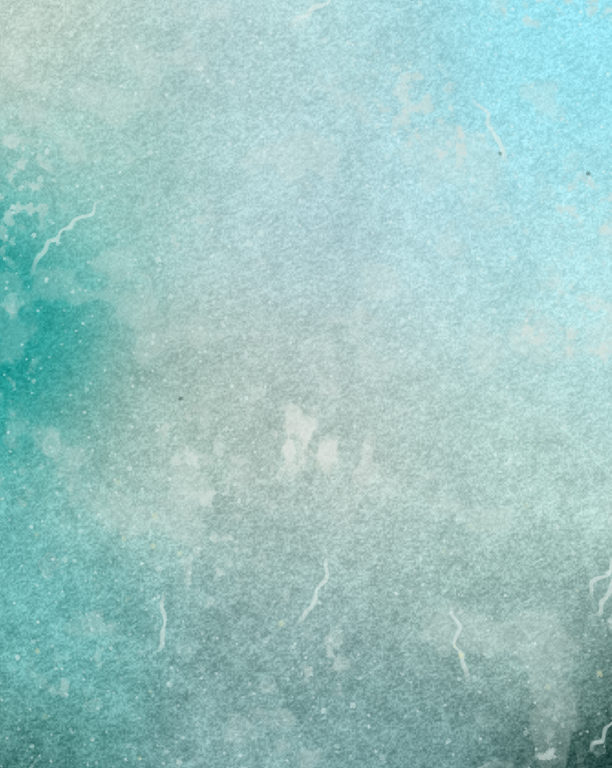
Give the GLSL for this texture, as a WebGL 2 fragment shader.

```glsl
#version 300 es
precision highp float;
// Weathered teal and grey plaster with fine grain, dust specks, pale stains and curled fibres.
uniform vec2 u_resolution;
out vec4 fragColor;

float hash(vec2 p) {
  vec3 q = fract(p.xyx * vec3(0.1031, 0.103, 0.0973));
  q += dot(q, q.yzx + 33.33);
  return fract((q.x + q.y) * q.z);
}

float noise(vec2 p) {
  vec2 i = floor(p), f = fract(p);
  f = f * f * (3.0 - 2.0 * f);
  return mix(mix(hash(i), hash(i + vec2(1, 0)), f.x),
             mix(hash(i + vec2(0, 1)), hash(i + vec2(1, 1)), f.x), f.y);
}

float fbm(vec2 p) {
  float sum = 0.0, amp = 0.5;
  for (int i = 0; i < 5; i++) {
    sum += amp * noise(p);
    p = mat2(1.6, 1.2, -1.2, 1.6) * p + 7.3;
    amp *= 0.5;
  }
  return sum;
}

// Adds one soft colour region to a weighted sum.
void wash(inout vec4 sum, vec2 p, vec2 centre, float size, vec3 colour) {
  vec2 d = (p - centre) / size;
  sum += vec4(colour, 1.0) * exp(-dot(d, d));
}

vec3 background(vec2 p) {
  vec4 s = vec4(0.0);
  wash(s, p, vec2(0.03, 0.98), 0.16, vec3(0.73, 0.81, 0.77));
  wash(s, p, vec2(0.35, 0.92), 0.20, vec3(0.70, 0.83, 0.83));
  wash(s, p, vec2(0.74, 0.92), 0.22, vec3(0.58, 0.88, 0.93));
  wash(s, p, vec2(0.76, 0.62), 0.18, vec3(0.71, 0.89, 0.90));
  wash(s, p, vec2(0.47, 0.70), 0.18, vec3(0.70, 0.83, 0.85));
  wash(s, p, vec2(0.14, 0.76), 0.13, vec3(0.60, 0.78, 0.75));
  wash(s, p, vec2(-0.03, 0.57), 0.15, vec3(0.10, 0.60, 0.58));
  wash(s, p, vec2(0.41, 0.43), 0.18, vec3(0.75, 0.81, 0.78));
  wash(s, p, vec2(0.22, 0.42), 0.13, vec3(0.62, 0.73, 0.69));
  wash(s, p, vec2(0.68, 0.40), 0.16, vec3(0.70, 0.82, 0.79));
  wash(s, p, vec2(0.06, 0.20), 0.16, vec3(0.42, 0.71, 0.70));
  wash(s, p, vec2(0.36, 0.20), 0.17, vec3(0.60, 0.73, 0.72));
  wash(s, p, vec2(0.42, 0.00), 0.17, vec3(0.46, 0.63, 0.63));
  wash(s, p, vec2(0.66, 0.20), 0.14, vec3(0.59, 0.72, 0.70));
  wash(s, p, vec2(0.82, 0.00), 0.15, vec3(0.16, 0.30, 0.28));
  wash(s, p, vec2(0.00, -0.02), 0.12, vec3(0.30, 0.51, 0.49));
  return s.rgb / s.a;
}

// Scattered round marks; rim = 1 leaves a ring around a faint middle.
float specks(vec2 p, float freq, float share, float radius, float rim) {
  float edge = 1.2 * freq / u_resolution.y, sum = 0.0;
  vec2 cell = floor(p * freq);
  for (int k = 0; k < 9; k++) {
    vec2 id = cell + vec2(k % 3 - 1, k / 3 - 1);
    float pick = hash(id + freq * 1.7);
    vec2 d = p * freq - id - vec2(hash(id + 31.7), hash(id + 73.1));
    float r = radius * (0.4 + 0.6 * hash(id + 11.9));
    float dist = length(d) + r * 0.7 * (noise(d * 1.6 / r + id) - 0.5);
    float disc = 1.0 - smoothstep(r - edge, r + edge, dist);
    float ring = smoothstep(0.5 * r, r, dist);
    sum = max(sum, step(pick, share) * disc * mix(1.0, 0.5 + 0.5 * ring, rim) * (0.35 + 0.65 * hash(id + 5.3)));
  }
  return sum;
}

// Thin curved hairs, one candidate per cell.
float fibres(vec2 p, float freq, float share) {
  float sum = 0.0;
  vec2 cell = floor(p * freq);
  for (int k = 0; k < 9; k++) {
    vec2 id = cell + vec2(k % 3 - 1, k / 3 - 1);
    float a = 0.5 + 1.6 * hash(id + 3.1), len = 0.15 + 0.3 * hash(id + 8.8);
    vec2 d = p * freq - id - vec2(hash(id + 14.2), hash(id + 57.4));
    d = mat2(cos(a), -sin(a), sin(a), cos(a)) * d;
    d.y += (hash(id + 21.0) - 0.5) * 2.0 * d.x * d.x + 0.08 * (noise(d.xx * 9.0 + id) - 0.5);
    float width = 0.008 * freq / 5.0 + 0.012 * noise(d.xx * 14.0);
    float line = 1.0 - smoothstep(0.4 * width, width + freq / u_resolution.y, abs(d.y));
    float ends = 1.0 - smoothstep(0.5 * len, len, abs(d.x));
    sum = max(sum, step(hash(id + 40.5), share) * line * ends);
  }
  return sum;
}

void main() {
  vec2 p = gl_FragCoord.xy / u_resolution.y;
  float low = 1.0 - smoothstep(0.1, 0.6, p.y);
  vec3 colour = background(p + 0.07 * (vec2(fbm(p * 5.0), fbm(p * 5.0 + 19.0)) - 0.5));

  // Cloudy mottling, stronger towards the bottom.
  colour += (fbm(p * 9.0 + 4.0) - 0.48) * mix(0.07, 0.15, low);
  colour += (fbm(p * 45.0) - 0.48) * mix(0.06, 0.13, low);

  // Paper grain with slightly slanted tooth.
  vec2 slant = mat2(0.9, -0.4, 0.4, 0.9) * p;
  float grain = noise(p * 420.0) + 0.8 * noise(slant * vec2(170.0, 290.0)) - 0.9;
  colour += grain * mix(0.09, 0.13, low);

  // Pale stains and scuffed patches.
  float stain = smoothstep(0.59, 0.69, fbm(p * 13.0 + 2.7));
  float scuff = smoothstep(0.55, 0.72, fbm(p * 7.0 + 31.0)) * smoothstep(0.5, 0.68, fbm(p * 70.0));
  colour = mix(colour, vec3(0.83, 0.88, 0.86), 0.28 * stain + 0.55 * scuff);
  float core = exp(-dot((p - vec2(0.4, 0.42)) * vec2(10, 14), (p - vec2(0.4, 0.42)) * vec2(10, 14)));
  float flakes = smoothstep(0.48, 0.66, fbm(p * vec2(42.0, 24.0) + 6.0));
  colour = mix(colour, vec3(0.91, 0.92, 0.90), 0.7 * core * flakes);

  // Rings, dust and hairs.
  colour = mix(colour, vec3(0.80, 0.88, 0.87), 0.32 * specks(p, 11.0, 0.3, 0.17, 1.0));
  colour = mix(colour, vec3(0.86, 0.93, 0.92), 0.55 * specks(p, 32.0, 0.22, 0.13, 0.0));
  colour = mix(colour, vec3(0.90, 0.96, 0.95), 0.60 * specks(p, 75.0, 0.25, 0.16, 0.0));
  colour = mix(colour, vec3(0.90, 0.94, 0.92), 0.55 * fibres(p, 5.0, 0.3));
  colour = mix(colour, vec3(0.88, 0.90, 0.74), 0.6 * low * specks(p + 5.0, 26.0, 0.1, 0.11, 0.0));
  colour = mix(colour, vec3(0.24, 0.36, 0.33), 0.6 * specks(p + 9.0, 24.0, 0.025, 0.08, 0.0));
  fragColor = vec4(clamp(colour, 0.0, 1.0), 1.0);
}
```
